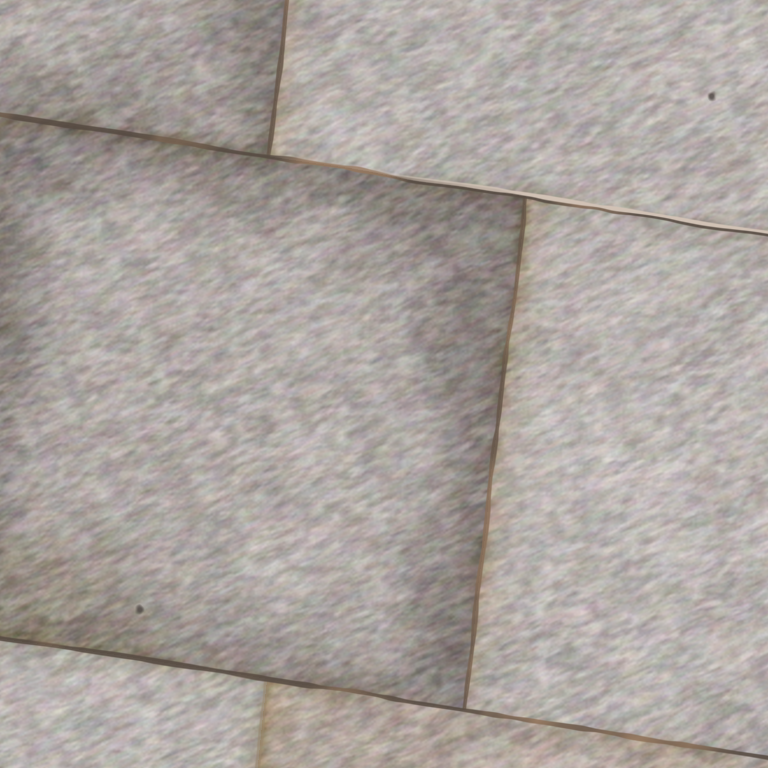
Write a Shadertoy shader that draws this texture.

```glsl
// Weathered granite paving: three staggered courses of large slabs, seen slightly skewed.
// A sheared brick grid gives slabs and joints; streaked value noise gives the grain,
// and distance to the slab edges drives damp stains, dirt and joint colour.

#define COURSE_HEIGHT 0.680
#define SLAB_WIDTH 0.720
#define COURSE_SLOPE 0.157
#define JOINT_LEAN 0.120
#define JOINT_HALF 0.0030
#define STAIN_WIDTH 0.150
#define STAIN_DEPTH 0.155
#define GRAIN_ANGLE 0.42
#define GRAIN_CONTRAST 0.27
#define GRAIN_TINT 0.085

float hash(vec2 p) {
    return fract(sin(dot(p, vec2(127.1, 311.7))) * 43758.55);
}

float noise(vec2 p) {
    vec2 i = floor(p), f = fract(p);
    f = f * f * (3.0 - 2.0 * f);
    return mix(mix(hash(i), hash(i + vec2(1, 0)), f.x),
               mix(hash(i + vec2(0, 1)), hash(i + vec2(1, 1)), f.x), f.y);
}

float fbm(vec2 p) {
    float sum = 0.0, amp = 0.5;
    for (int i = 0; i < 4; i++) {
        sum += amp * noise(p);
        p = p * 2.03 + 17.3;
        amp *= 0.5;
    }
    return sum / 0.9375;
}

// Elongated grain, centred on zero
float grain(vec2 p) {
    float c = cos(GRAIN_ANGLE), s = sin(GRAIN_ANGLE);
    vec2 q = vec2(c * p.x + s * p.y, c * p.y - s * p.x);
    q.y += 0.006 * noise(p * 22.0);
    return 0.5 * noise(q * vec2(62, 150)) + 0.3 * noise(q * vec2(120, 290) + 9.0)
         + 0.2 * noise(q * vec2(30, 70) + 31.0) - 0.5;
}

// Coverage of a band of the given half width
float band(float d, float halfWidth, float aa) {
    return 1.0 - smoothstep(halfWidth - aa, halfWidth + aa, abs(d));
}

void mainImage(out vec4 fragColor, in vec2 fragCoord) {
    vec2 p = fragCoord / iResolution.y;
    float aa = 1.0 / iResolution.y;

    // Skewed, staggered slab grid
    vec2 wobble = 0.004 * (vec2(noise(p * 13.0), noise(p * 13.0 + 40.0)) - 0.5);
    float v = (p.y + COURSE_SLOPE * p.x - 0.1706 + wobble.y) / COURSE_HEIGHT;
    float row = floor(v);
    float shift = 0.595 - 0.30 * mod(row, 2.0) - 0.04 * row;
    float u = (p.x - JOINT_LEAN * p.y - shift + wobble.x) / SLAB_WIDTH;
    float col = floor(u);
    vec2 cell = vec2(u - col, v - row);
    vec2 size = vec2(SLAB_WIDTH, COURSE_HEIGHT);
    vec2 low = cell * size, high = (1.0 - cell) * size;
    float course = floor(v + 0.5);
    vec2 seam = vec2(u - floor(u + 0.5), v - course) * size;

    // Slab tone: odd columns are damp and darker
    float damp = mod(col, 2.0) * step(-0.5, row);
    float cloud = fbm(p * 5.0), patches = fbm(p * 14.0 + 5.0);
    vec3 color = mix(vec3(0.720, 0.697, 0.685), vec3(0.688, 0.662, 0.648), damp);
    color += 0.07 * (cloud - 0.5) + 0.06 * (patches - 0.5);

    // Damp stains creeping in from the edges
    float ragged = 0.11 * (cloud - 0.5) + 0.05 * (patches - 0.5);
    vec4 edge = 1.0 - smoothstep(0.02, STAIN_WIDTH, vec4(high.y, high.x, low.x, low.y) + ragged);
    edge *= vec4(1.0, 0.85, 0.95, 0.60);
    float stain = max(max(edge.x, edge.y), max(edge.z, edge.w));
    color -= damp * STAIN_DEPTH * stain * vec3(0.98, 1.0, 1.0);

    // Brown soiling in the lower corner of damp slabs, faint warmth on the lowest course
    float corner = (1.0 - smoothstep(0.04, 0.20, low.y + ragged))
                 * (1.0 - smoothstep(0.15, 0.40, low.x + ragged));
    color -= damp * corner * vec3(0.035, 0.042, 0.070);
    color -= step(row, -0.5) * step(0.0, col) * vec3(0.015, 0.035, 0.055);

    // Yellowish dirt beside the joints
    float nearest = min(min(low.x, high.x), min(low.y, high.y));
    float dirt = exp(-nearest / 0.014) * smoothstep(0.25, 0.7, patches);
    color -= dirt * vec3(0.12, 0.13, 0.17);
    color -= exp(-low.x / 0.018) * vec3(0.01, 0.04, 0.09);

    // Streaked grain with a faint tint
    vec3 tint = vec3(grain(p + 3.1), grain(p + 7.7), grain(p + 12.9));
    color += GRAIN_CONTRAST * grain(p) + GRAIN_TINT * tint;
    color += 0.035 * (noise(p * 330.0) - 0.5);

    // Joints: dark earth alternating with orange sand
    float sandy = smoothstep(0.38, 0.66, fbm(p * 9.0 + 21.0));
    vec3 earth = vec3(0.34, 0.295, 0.26), sand = vec3(0.62, 0.49, 0.38);
    float rough = JOINT_HALF * (0.65 + 0.7 * noise(p * 45.0));
    float lowest = step(row, -0.5);
    vec3 uprightColor = mix(mix(earth, sand, 0.2 + 0.5 * sandy), vec3(0.60, 0.53, 0.44), lowest);
    color = mix(color, uprightColor, band(seam.x, rough, aa) * mix(0.85, 0.6, lowest));
    color = mix(color, mix(earth, sand, sandy * 0.85), 0.9 * band(seam.y, rough, aa));

    // Bare pale mortar toward the right of the upper joint
    float bare = step(0.5, course) * smoothstep(0.34, 0.72, p.x + 0.15 * (patches - 0.5));
    color = mix(color, vec3(0.82, 0.76, 0.71), bare * band(seam.y - 0.003, rough * 0.8, aa));

    // Isolated dark pits
    for (int i = 0; i < 2; i++) {
        vec2 pit = vec2(0.182, 0.206) + float(i) * vec2(0.745, 0.669);
        float radius = 0.005 + 0.003 * (noise(p * 160.0) - 0.5);
        color = mix(color, vec3(0.30, 0.27, 0.26), 0.8 * band(length(p - pit), radius, 2.0 * aa));
    }

    fragColor = vec4(clamp(color, 0.0, 1.0), 1.0);
}
```
